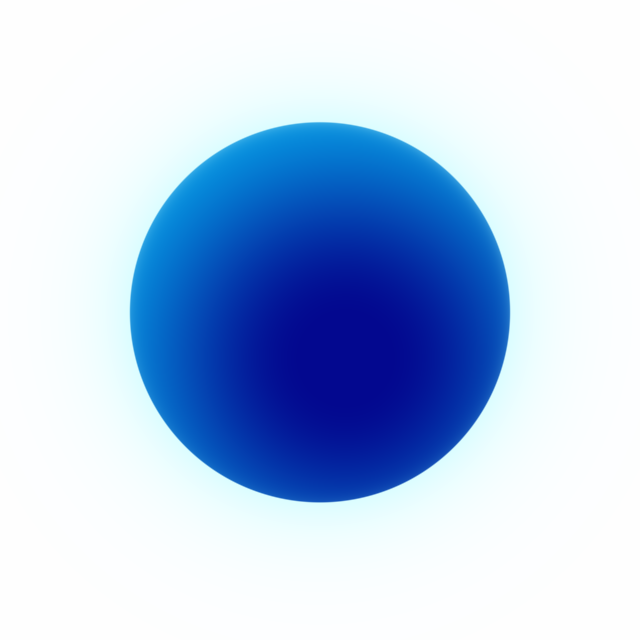
Reproduce this background procedurally as a WebGL 1 fragment shader.

```glsl
precision highp float;
// A glossy blue sphere on near-white, surrounded by a faint cyan halo.
// The body is a radial gradient around an off-centre dark core, with a thin
// pale rim that is strongest at the top; the halo decays from the outline.

uniform vec2 u_resolution;

// Placement, in units of the canvas
const vec2 SPHERE_CENTER = vec2(0.5, 0.512);
const float SPHERE_RADIUS = 0.297;
const vec2 CORE_CENTER = vec2(0.54, 0.44);
const float CORE_START = 0.06;
const float CORE_END = 0.45;

// Softness and strength
const float RIM_WIDTH = 0.009;
const float RIM_LOW = 0.12;
const float RIM_HIGH = 0.38;
const float HALO_WIDTH = 0.06;
const float HALO_STRENGTH = 0.9;

// Colours
const vec3 BACKGROUND = vec3(0.996, 0.998, 0.998);
const vec3 HALO_COLOR = vec3(0.84, 0.99, 1.0);
const vec3 CORE_COLOR = vec3(0.01, 0.03, 0.56);
const vec3 OUTER_COLOR = vec3(0.02, 0.63, 0.91);
const vec3 RIM_COLOR = vec3(0.55, 0.84, 0.95);

// Pale surroundings, tinted close to the outline
vec3 haloBackground(float edgeDistance) {
  float halo = HALO_STRENGTH * exp(-max(edgeDistance, 0.0) / HALO_WIDTH);
  return mix(BACKGROUND, HALO_COLOR, halo);
}

// Dark core, brighter shell and rim light
vec3 sphereColor(vec2 position, float edgeDistance) {
  float shell = smoothstep(CORE_START, CORE_END, distance(position, CORE_CENTER));
  vec3 color = mix(CORE_COLOR, OUTER_COLOR, shell);

  float height = (position.y - SPHERE_CENTER.y) / SPHERE_RADIUS;
  float rimStrength = mix(RIM_LOW, RIM_HIGH, smoothstep(-1.0, 1.0, height));
  float rim = rimStrength * exp(min(edgeDistance, 0.0) / RIM_WIDTH);
  return mix(color, RIM_COLOR, rim);
}

void main() {
  // Square coordinates, centred on canvases of any shape
  float canvasSize = min(u_resolution.x, u_resolution.y);
  vec2 position = (gl_FragCoord.xy - 0.5 * u_resolution) / canvasSize + 0.5;
  float edgeDistance = distance(position, SPHERE_CENTER) - SPHERE_RADIUS;

  // Antialiased outline
  float pixel = 1.0 / canvasSize;
  float coverage = 1.0 - smoothstep(-pixel, pixel, edgeDistance);
  vec3 color = mix(haloBackground(edgeDistance),
                   sphereColor(position, edgeDistance), coverage);
  gl_FragColor = vec4(color, 1.0);
}
```
